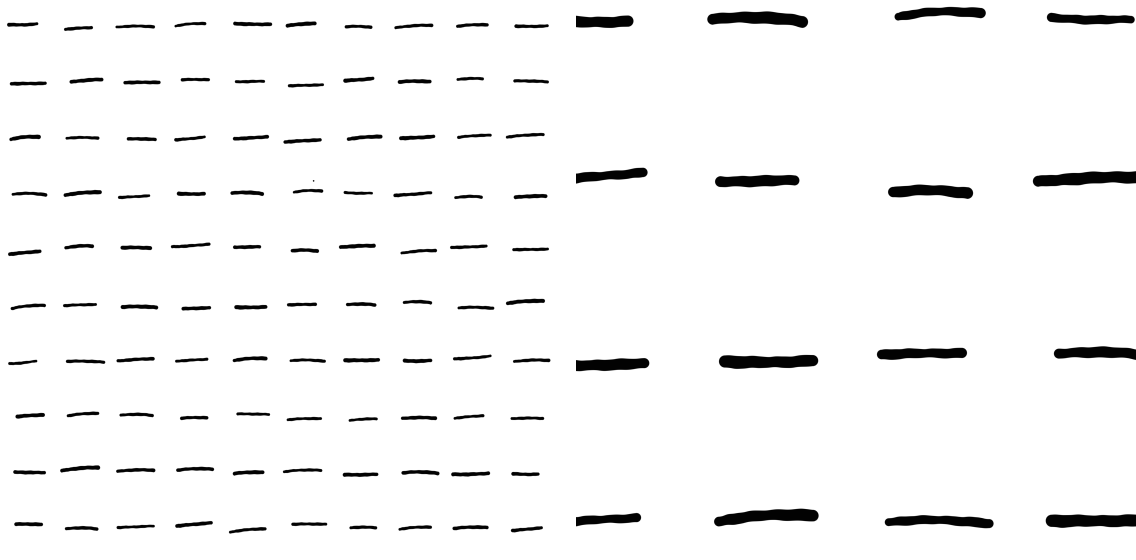
Left: the whole. Right: its middle third, enlarged.
Give the GLSL for this pattern, as a WebGL 2 fragment shader.

```glsl
#version 300 es
precision highp float;
// Ten by ten grid of short, hand-inked black dashes on white paper.

uniform vec2 u_resolution;
out vec4 outColor;

const vec3 PAPER = vec3(1.0);
const vec3 INK = vec3(0.008);
const float REPEATS = 10.0;
const vec2 FIRST_CENTER = vec2(0.0475, 0.0580);
const vec2 PITCH = vec2(0.0995, 0.0994);
const vec2 JITTER = vec2(0.0075, 0.0065);   // largest offset of a dash
const float HALF_LENGTH = 0.0272;
const float LENGTH_SPREAD = 0.0055;
const float HALF_WIDTH = 0.0030;
const float WIDTH_SPREAD = 0.0005;
const float MEAN_SLOPE = 0.035;
const float SLOPE_SPREAD = 0.065;
const float BEND = 0.0016;
const float WOBBLE = 0.0004;
const vec2 SPECK_CENTER = vec2(0.560, 0.677);
const float SPECK_RADIUS = 0.0013;
const float TAU = 6.28318;

vec2 hash2(vec2 p) {
    vec3 q = fract(vec3(p.xyx) * vec3(0.1031, 0.1030, 0.0973));
    q += dot(q, q.yzx + 33.33);
    return fract((q.xx + q.yz) * q.zy);
}

// Signed random pair for a cell; each salt gives a new draw.
vec2 vary(vec2 cell, float salt) {
    return 2.0 * hash2(cell + salt) - 1.0;
}

// Layered sines, about -1 to 1.
float ripple(float x, float phase) {
    return 0.5 * sin(x * 170.0 + phase)
         + 0.3 * sin(x * 430.0 + phase * 2.3)
         + 0.2 * sin(x * 910.0 + phase * 3.7);
}

// Signed distance to the dash that belongs to a cell.
float dashDistance(vec2 p, vec2 cell) {
    vec2 offset = vary(cell, 17.0);
    vec2 size = vary(cell, 41.0);
    vec2 form = vary(cell, 73.0);
    float phase = TAU * hash2(cell + 97.0).x;

    p -= FIRST_CENTER + cell * PITCH + offset * JITTER;
    float halfLength = HALF_LENGTH + LENGTH_SPREAD * size.x;
    float x = clamp(p.x, -halfLength, halfLength);
    float t = x / halfLength;

    // Tilted, slightly arched centre line
    float slope = MEAN_SLOPE + SLOPE_SPREAD * form.x;
    float arch = BEND * (form.y + 0.35) * (0.5 - t * t);
    float centerY = slope * x + arch + WOBBLE * ripple(x, phase);

    // Pen pressure and rough rim
    float rim = ripple(x + 0.5 * p.y, phase + 2.0);
    float halfWidth = HALF_WIDTH + WIDTH_SPREAD * (size.y + 0.5 * t * form.y)
                    + WOBBLE * rim;
    return length(p - vec2(x, centerY)) - halfWidth;
}

void main() {
    float canvas = min(u_resolution.x, u_resolution.y);
    vec2 uv = gl_FragCoord.xy / canvas;
    float soft = 0.7 / canvas;

    vec2 cell = clamp(round((uv - FIRST_CENTER) / PITCH), 0.0, REPEATS - 1.0);
    float d = dashDistance(uv, cell);

    // Stray ink speck
    d = min(d, length(uv - SPECK_CENTER) - SPECK_RADIUS);

    float ink = 1.0 - smoothstep(-soft, soft, d);
    outColor = vec4(mix(PAPER, INK, ink), 1.0);
}
```
